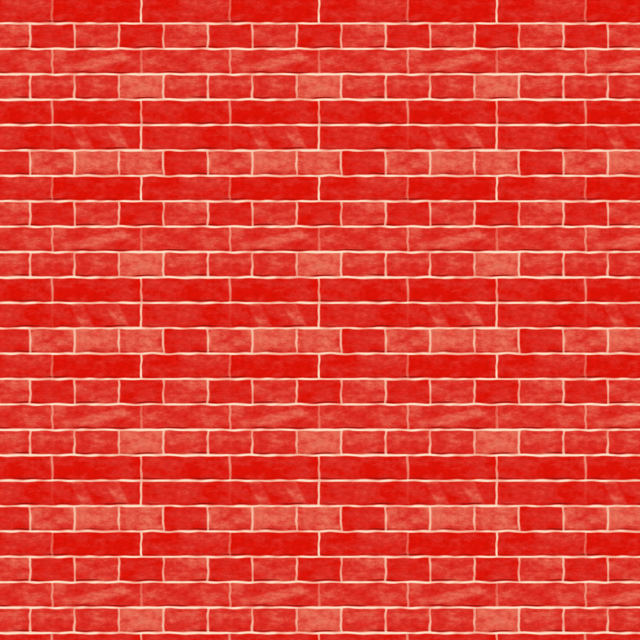
Give the GLSL for this texture, as a WebGL 1 fragment shader.

```glsl
precision highp float;
uniform vec2 u_resolution;

const float TILES = 3.6;
const float ROWS = 7.0;
const vec3 VIVID = vec3(0.86, 0.07, 0.025);
const vec3 CRIMSON = vec3(0.855, 0.16, 0.125);
const vec3 CORAL = vec3(0.91, 0.44, 0.35);
const vec3 PEACH = vec3(0.95, 0.62, 0.50);
const vec3 CREAM = vec3(0.99, 0.88, 0.78);
const vec3 SHADOW = vec3(0.55, 0.07, 0.05);

vec2 gradientAt(vec2 cell, vec2 period) {
  vec2 c = mod(cell, period);
  float a = 6.2832 * fract(sin(dot(c, vec2(127.1, 311.7))) * 43758.55);
  return vec2(cos(a), sin(a));
}

// Gradient noise that wraps after the given number of cells per tile
float noise(vec2 p, vec2 period) {
  p *= period;
  vec2 i = floor(p), f = fract(p);
  vec2 w = f * f * f * (f * (f * 6.0 - 15.0) + 10.0);
  vec2 e = vec2(1.0, 0.0);
  float a = dot(gradientAt(i, period), f);
  float b = dot(gradientAt(i + e.xy, period), f - e.xy);
  float c = dot(gradientAt(i + e.yx, period), f - e.yx);
  float d = dot(gradientAt(i + e.xx, period), f - e.xx);
  return mix(mix(a, b, w.x), mix(c, d, w.x), w.y);
}

float fbm(vec2 p, vec2 period) {
  float sum = 0.0, gain = 1.0;
  for (int k = 0; k < 4; k++) {
    sum += gain * noise(p, period);
    period *= 2.0;
    gain *= 0.6;
  }
  return sum;
}

float band(float x, float lo, float hi, float soft) {
  return smoothstep(lo - soft, lo + soft, x) * (1.0 - smoothstep(hi - soft, hi + soft, x));
}

// Lightness of the four half-bricks in a row
vec4 rowTones(float row) {
  if (row < 0.5) return vec4(0.02, 0.0, 0.12, 0.28);
  if (row < 1.5) return vec4(0.20, 0.45, 0.17, 0.47);
  if (row < 2.5) return vec4(0.40, 0.30, 0.38, 0.42);
  if (row < 3.5) return vec4(0.40, 0.38, 0.78, 0.44);
  if (row < 4.5) return vec4(0.02, 0.08, 0.18, 0.10);
  if (row < 5.5) return vec4(0.12, 0.20, 0.24, 0.16);
  return vec4(0.58, 0.70, 0.66, 0.22);
}

// Strength of the two upright joints in a row of long bricks
vec2 jointStrengths(float row) {
  if (row < 0.5) return vec2(0.45, 1.0);
  if (row < 2.5) return vec2(0.6, 0.4);
  if (row < 4.5) return vec2(0.6, 0.75);
  return vec2(0.1, 0.9);
}

float pick(vec4 v, float i) {
  return i < 0.5 ? v.x : i < 1.5 ? v.y : i < 2.5 ? v.z : v.w;
}

// Pale slanted marks in two of the rows
float streaks(float row, float x, float y) {
  float slant = abs(fract((x - 0.46 - 0.07 * (y - 0.5)) / 0.2 + 0.5) - 0.5) * 0.2;
  float pair = (1.0 - smoothstep(0.025, 0.05, slant)) * band(x, 0.38, 0.73, 0.01);
  float ramp = abs(y - 0.85 + 1.5 * (x - 0.34));
  float wedge = (1.0 - smoothstep(0.08, 0.28, ramp)) * band(x, 0.36, 0.72, 0.04);
  return pair * band(row, 4.5, 5.5, 0.01) + wedge * band(row, 1.5, 2.5, 0.01);
}

float joint(float dist, float width) {
  return 1.0 - smoothstep(0.0015, width, dist);
}

void main() {
  vec2 uv = gl_FragCoord.xy / u_resolution;
  vec2 p = vec2(uv.x, 1.0 - uv.y) * TILES;
  float pixel = TILES / u_resolution.y;

  // Uneven brick edges
  vec2 q = p + 0.007 * vec2(noise(p, vec2(9.0, 21.0)), noise(p + 0.37, vec2(11.0, 14.0)));

  // Courses of long and short bricks
  float course = q.y * ROWS + 0.075;
  float row = mod(floor(course), ROWS);
  float y = fract(course);
  bool isShort = abs(row - 1.0) < 0.5 || abs(row - 3.0) < 0.5 || row > 5.5;
  float width = isShort ? 0.25 : 0.5;
  float along = (q.x - (isShort ? 0.169 : 0.294)) / width;
  float x = fract(along);
  float slot = mod(floor(along), 1.0 / width);

  // Brick face
  vec4 tones = rowTones(row);
  float longTone = mix(pick(tones, slot * 2.0), pick(tones, slot * 2.0 + 1.0), smoothstep(0.3, 0.7, x));
  float tone = isShort ? pick(tones, slot) : longTone;
  float mottle = fbm(p, vec2(8.0, 16.0));
  float grain = fbm(p + 0.21, vec2(30.0, 42.0));
  tone += 0.38 * mottle + 0.13 * grain + 0.36 * streaks(row, fract(q.x), y);
  vec3 color = mix(VIVID, CRIMSON, smoothstep(-0.1, 0.28, tone));
  color = mix(color, CORAL, smoothstep(0.2, 1.0, tone));
  color *= 1.0 + 0.05 * grain;

  // Broken shadow along the lower edge
  float patchy = smoothstep(-0.1, 0.35, noise(p + 0.6, vec2(6.0, 14.0)));
  float under = band((1.0 - y) / ROWS, 0.009, 0.017, 0.004);
  color = mix(color, SHADOW, under * (0.15 + 0.65 * patchy));

  // Mortar
  float wear = noise(p + 0.13, vec2(14.0, 14.0));
  float thickness = max(0.0125 + 0.004 * wear, 1.3 * pixel);
  float bed = joint(min(y, 1.0 - y) / ROWS, thickness);
  vec2 strengths = jointStrengths(row);
  float nearest = mod(floor(along + 0.5), 2.0);
  float strength = isShort ? 0.8 : (nearest < 0.5 ? strengths.x : strengths.y);
  float upright = joint(min(x, 1.0 - x) * width, thickness) * strength;
  float mortar = bed + upright - bed * upright;
  mortar *= clamp(0.92 + 0.4 * wear, 0.0, 1.0);
  color = mix(color, mix(PEACH, CREAM, mortar), mortar);

  gl_FragColor = vec4(color, 1.0);
}
```
